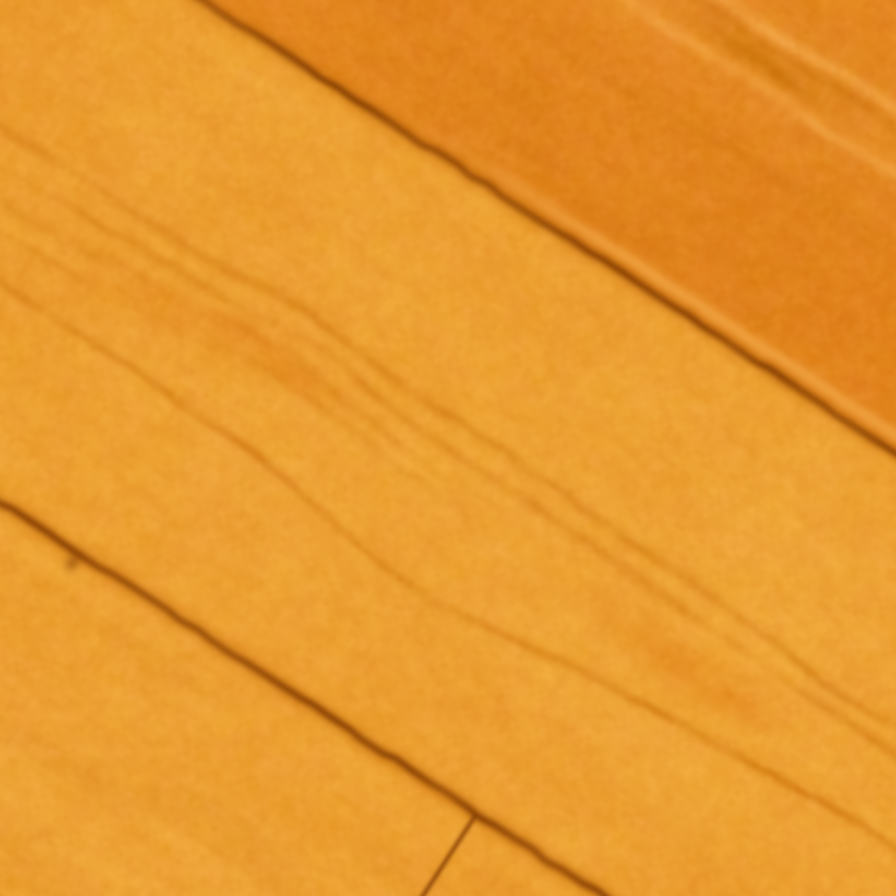
Give the GLSL for this texture, as a WebGL 2 fragment shader.

```glsl
#version 300 es
precision highp float;
// Close view of honey-coloured pine floorboards running diagonally.
// The canvas is rotated into (along, across) board space; seams repeat across it,
// and grain lines, stains and fine mottling are layered on each board.
uniform vec2 u_resolution;
out vec4 fragColor;

const vec2 BOARD_DIR = vec2(0.837, -0.547);
const float BOARD_WIDTH = 0.593;
const float FIRST_SEAM = 0.368;
const vec3 HONEY = vec3(0.915, 0.600, 0.168);
const vec3 PALE_HONEY = vec3(0.937, 0.652, 0.225);
const vec3 AMBER = vec3(0.882, 0.518, 0.118);
const vec3 GRAIN = vec3(0.800, 0.450, 0.045);
const vec3 STAIN = vec3(0.875, 0.485, 0.075);
const vec3 SEAM = vec3(0.540, 0.260, 0.015);
const vec3 RIM = vec3(0.945, 0.640, 0.260);

float hash(vec2 p) {
  vec3 q = fract(p.xyx * 0.1031);
  q += dot(q, q.yzx + 33.33);
  return fract((q.x + q.y) * q.z);
}

float noise(vec2 p) {
  vec2 cell = floor(p), f = fract(p);
  f = f * f * (3.0 - 2.0 * f);
  float low = mix(hash(cell), hash(cell + vec2(1, 0)), f.x);
  float high = mix(hash(cell + vec2(0, 1)), hash(cell + vec2(1, 1)), f.x);
  return mix(low, high, f.y);
}

float fbm(vec2 p) {
  float sum = 0.0, gain = 0.5;
  for (int i = 0; i < 4; i++) {
    sum += gain * noise(p);
    p = p * 2.03 + 17.0;
    gain *= 0.5;
  }
  return sum;
}

// Soft bell-shaped stroke around distance zero
float stroke(float d, float width) {
  d /= width;
  return exp(-d * d);
}

// Soft elongated spot with a ragged outline
float spot(vec2 p, vec2 centre, vec2 size) {
  vec2 d = (p - centre) / size;
  return exp(-dot(d, d)) * (0.5 + noise(p * vec2(30.0, 60.0)));
}

// Dark grain line with a pale edge on its lower side
vec3 grainLine(vec3 col, float d, float width, float strength) {
  col = mix(col, PALE_HONEY, 0.8 * strength * stroke(d + 2.2 * width, 1.3 * width));
  return mix(col, GRAIN, strength * stroke(d, width));
}

// Long wavy grain and stains of the honey board
vec3 honeyGrain(vec3 col, vec2 p) {
  float wobble = 0.007 * (noise(vec2(p.x * 9.0, 3.0)) - 0.5);
  float fan = 1.0 - smoothstep(-0.5, -0.05, p.x);
  float broken = 0.35 + 1.1 * noise(p * vec2(26.0, 70.0));
  float lower = 0.574 - 0.031 * stroke(p.x - 0.2, 0.19) + 0.016 * smoothstep(0.5, 0.75, p.x);
  float weight = 0.38 + 0.12 * smoothstep(0.4, 0.6, p.x);
  col = grainLine(col, p.y - lower - wobble, 0.0062, weight * broken);

  // Bundle of nearly parallel lines, spreading and breaking up at the left
  for (int i = 0; i < 4; i++) {
    float k = float(i);
    float path = 0.720 - k * 0.026 * (1.0 + 0.35 * fan) + 0.014 * stroke(p.x + 0.06, 0.1);
    path += wobble + 0.008 * (noise(vec2(p.x * 8.0, k * 5.0)) - 0.5);
    path -= 0.016 * smoothstep(0.25, 0.7, p.x);
    float reach = 1.0 - smoothstep(0.1, 0.25, p.x) * step(1.5, k);
    float patchy = smoothstep(0.1, 0.7, noise(vec2(p.x * 9.0, k * 7.0 + 2.0)));
    float strength = (0.42 - 0.05 * k) * reach * broken * (0.35 + 0.65 * patchy);
    col = grainLine(col, p.y - path, 0.0052 + 0.002 * patchy, strength);
  }
  col = mix(col, STAIN, 0.50 * spot(p, vec2(0.51, 0.635), vec2(0.085, 0.024)));
  col = mix(col, STAIN, 0.40 * spot(p, vec2(-0.08, 0.668), vec2(0.08, 0.018)));
  col = mix(col, STAIN, 0.28 * spot(p, vec2(-0.21, 0.652), vec2(0.07, 0.024)));
  // Warmer far end
  return mix(col, STAIN, 0.14 * fan * stroke(p.y - 0.76, 0.16));
}

// Pale streaks and a dark core of the amber board
vec3 amberGrain(vec3 col, vec2 p) {
  float wobble = 0.010 * (noise(vec2(p.x * 10.0, 21.0)) - 0.5);
  float fade = 0.45 + 0.55 * noise(p * vec2(20.0, 60.0));
  col = mix(col, STAIN, 0.30 * smoothstep(0.1, 0.55, p.x) * stroke(p.y - 1.08, 0.10));
  col = mix(col, RIM, 0.24 * stroke(p.y - 1.250, 0.06));
  col = mix(col, GRAIN, 0.25 * fade * stroke(p.y - 1.130 - 0.06 * p.x, 0.007));
  col = mix(col, RIM, 0.85 * fade * stroke(p.y - 1.220 - wobble, 0.008));
  col = mix(col, RIM, 0.95 * fade * stroke(p.y - 1.280 + wobble, 0.008));
  col = mix(col, GRAIN, 0.50 * fade * stroke(p.y - 1.264 + wobble, 0.007));
  return mix(col, GRAIN, 0.75 * spot(p, vec2(0.2, 1.243), vec2(0.09, 0.012)));
}

void main() {
  vec2 uv = gl_FragCoord.xy / u_resolution;
  float px = 1.0 / min(u_resolution.x, u_resolution.y);
  vec2 p = vec2(dot(uv, BOARD_DIR), dot(uv, vec2(-BOARD_DIR.y, BOARD_DIR.x)));
  float board = floor((p.y - FIRST_SEAM) / BOARD_WIDTH);
  vec2 ragged = p + vec2(0.0, 0.004 * (noise(p * vec2(45.0, 30.0)) - 0.5));

  // Base tone with broad and lengthwise variation
  float broad = fbm(p * vec2(6.0, 11.0) + board * 31.0) - 0.47;
  float fibre = fbm(p * vec2(14.0, 50.0) + board * 13.0) - 0.47;
  vec3 col = mix(HONEY, PALE_HONEY, clamp(0.58 + broad + 0.8 * fibre, 0.0, 1.0));
  if (board > 0.5) col = amberGrain(AMBER + 0.04 * broad + 0.04 * fibre, ragged);
  else if (board > -0.5) col = honeyGrain(col, ragged);
  else col = mix(col, GRAIN, 0.10 * smoothstep(0.5, 0.8, noise(p * vec2(6.0, 38.0))));

  // Fine mottling in lightness, plus blotches of hue
  float mottle = noise(uv * 75.0) + noise(p * 150.0 + 9.0) - 1.0;
  float hue = noise(p * 48.0 + 70.0) - 0.5;
  col += vec3(0.017, 0.026, 0.032) * mottle + vec3(0.0, 0.012, -0.022) * hue;

  // Seams between boards, with a lit edge above the upper one
  float seamDist = ragged.y - FIRST_SEAM;
  seamDist -= BOARD_WIDTH * floor(seamDist / BOARD_WIDTH + 0.5);
  float lit = step(0.7, p.y) * smoothstep(-0.2, 0.25, p.x);
  float depth = 0.55 + 0.30 * noise(vec2(p.x * 20.0, 41.0));
  col = mix(col, RIM, 0.85 * lit * stroke(seamDist - 0.016, 0.009));
  col = mix(col, GRAIN, 0.55 * stroke(seamDist, 0.011));
  col = mix(col, SEAM, depth * stroke(seamDist, max(0.0054, px)));

  // Butt joint and a small nick below the lower seam
  float below = 1.0 - smoothstep(-0.004, 0.002, p.y - FIRST_SEAM);
  col = mix(col, SEAM, 0.70 * below * stroke(p.x - 0.395, max(0.0036, px)));
  col = mix(col, SEAM, 0.45 * spot(p, vec2(-0.136, 0.358), vec2(0.008, 0.012)));
  fragColor = vec4(clamp(col, 0.0, 1.0), 1.0);
}
```
